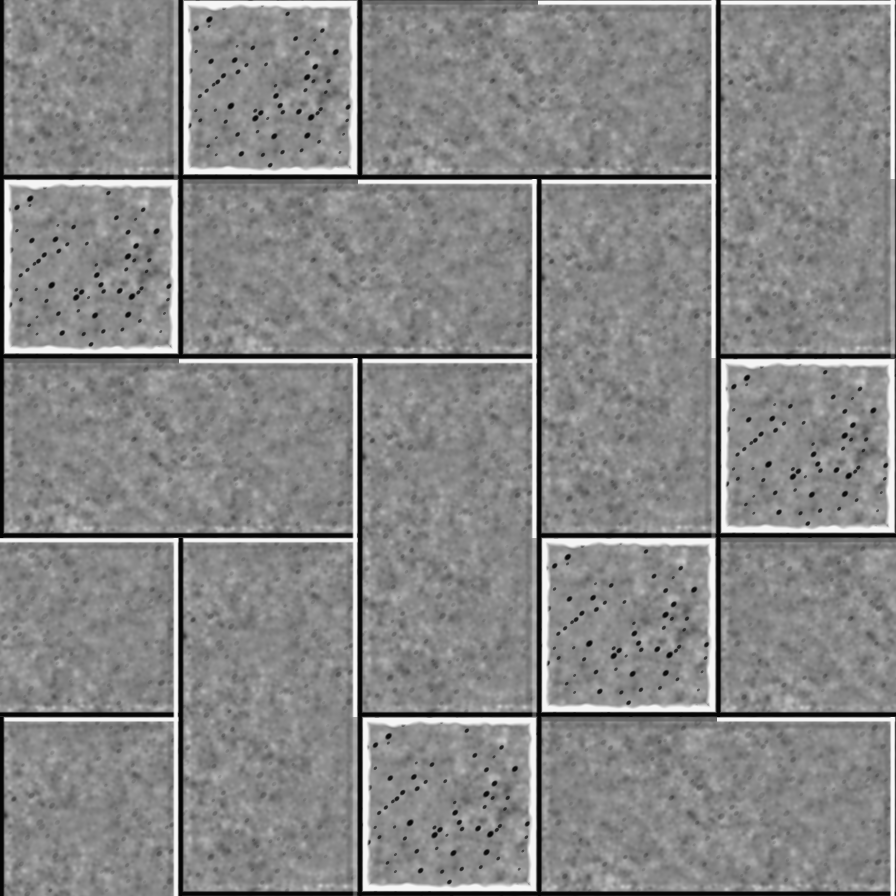
Give the GLSL for this texture, as a WebGL 2 fragment shader.

```glsl
#version 300 es
precision highp float;
// Grey relief paving: 2x1 bricks laid flat and upright with pitted square
// setts between them, on a 5 by 5 grid whose cell role steps along diagonals.
// Grain and pits are cellular noise; joints are black and white band pairs.
uniform vec2 u_resolution;
out vec4 fragColor;

vec3 hash3(vec2 p) {
    vec3 q = fract(p.xyx * vec3(0.1031, 0.1030, 0.0973));
    q += dot(q, q.yxz + 33.33);
    return fract((q.xxy + q.yzz) * q.zyx);
}

// Signed soft blobs, one per jittered cell
float grain(vec2 p) {
    vec2 cell = floor(p);
    float sum = 0.0;
    for (int y = -1; y <= 1; y++)
    for (int x = -1; x <= 1; x++) {
        vec2 c = cell + vec2(x, y);
        vec3 h = hash3(c);
        vec2 d = p - c - h.xy;
        sum += (2.0 * h.z - 1.0) * exp(-4.0 * dot(d, d));
    }
    return sum;
}

// Sparse dark holes, slightly stretched along the diagonal; 0 to 1
float pits(vec2 p, float density) {
    vec2 cell = floor(p);
    float depth = 0.0;
    for (int y = -1; y <= 1; y++)
    for (int x = -1; x <= 1; x++) {
        vec2 c = cell + vec2(x, y);
        vec3 h = hash3(c + 57.0);
        vec2 d = p - c - h.xy;
        d = vec2(d.x + d.y, 1.4 * (d.x - d.y)) * 0.65;
        float size = h.z / density;
        float radius = mix(0.34, 0.14, sqrt(min(size, 1.0)));
        float hole = 1.0 - smoothstep(radius * 0.45, radius * 1.2, length(d));
        depth = max(depth, hole * step(size, 1.0) * mix(1.0, 0.5, size));
    }
    return depth;
}

// Soft line of given half width around a centre, on both axes
vec2 band(vec2 x, vec2 centre, float halfWidth, float soft) {
    return 1.0 - smoothstep(halfWidth - soft, halfWidth + soft, abs(x - centre));
}

void main() {
    float side = min(u_resolution.x, u_resolution.y);
    vec2 p = 5.0 * gl_FragCoord.xy / side;
    float soft = max(0.007, 3.5 / side);

    // Role of the cell: 0 upright foot, 1 sett, 2-3 flat brick, 4 upright head
    vec2 cell = floor(p);
    int role = int(mod(cell.x - cell.y + 4.0, 5.0));
    bool sett = role == 1;
    bool flatBrick = role == 2 || role == 3;
    vec2 size = sett ? vec2(1.0) : flatBrick ? vec2(2.0, 1.0) : vec2(1.0, 2.0);
    vec2 lo = p - cell + vec2(role == 3, role == 4);
    vec2 hi = size - lo;

    // Stone surface, the same on every stone of a kind
    vec2 q = lo + (sett ? vec2(3.0, 7.0) : flatBrick ? vec2(11.0, 4.0) : vec2(6.0, 15.0));
    float fine = grain(q * 38.0);
    float coarse = grain(q * 20.0 + 9.0);
    float patchy = 0.85 + 0.3 * sin(q.x * 5.0 + 2.0 * sin(q.y * 4.0)) * sin(q.y * 6.0 + q.x);
    float tone = 0.53 + patchy * (0.12 * coarse + 0.08 * fine);
    if (sett) {
        float crowd = 0.42 + 0.2 * smoothstep(0.4, 0.0, lo.x);
        tone = mix(tone + 0.02, 0.03, pits(q * 14.0, crowd));
    } else {
        tone -= 0.13 * patchy * pits(q * 13.0, 0.3);
        // Faint echoes just inside the joints
        vec2 glow = band(lo, vec2(0.05), 0.016, 0.014);
        vec2 shade = band(hi, vec2(0.052), 0.013, 0.012);
        tone += (0.07 + 0.06 * fine) * max(glow.x, glow.y);
        tone -= (0.06 + 0.06 * coarse) * max(shade.x, shade.y);
    }

    // Highlights: wide frame on setts, thin right and top edges on bricks
    vec2 light = band(hi, vec2(0.018, 0.014), 0.012, soft);
    if (sett) {
        vec2 inset = min(lo - vec2(0.024, 0.026), hi - vec2(0.008, 0.003));
        float rim = min(inset.x, inset.y);
        float frame = smoothstep(-soft, soft, rim)
                    * (1.0 - smoothstep(0.024, 0.052, rim + 0.012 * coarse));
        tone = mix(tone, 0.96, frame);
        light = vec2(0.0);
    } else if (role == 2) {
        tone = mix(tone, 0.36, 0.7 * light.y);
        light.y = 0.0;
    } else if (role == 0) {
        light.x *= 0.3;
    }
    tone = mix(tone, 0.97, light.y);

    // Black joints, carried a little across each boundary
    vec2 joint = vec2(0.009, 0.012);
    vec2 dark = max(band(lo, joint, 0.013, soft), band(hi, -joint, 0.013, soft));
    tone = mix(tone, 0.02, max(dark.x, dark.y));
    tone = mix(tone, 0.97, light.x * (1.0 - dark.x));

    fragColor = vec4(vec3(clamp(tone, 0.0, 1.0)), 1.0);
}
```
